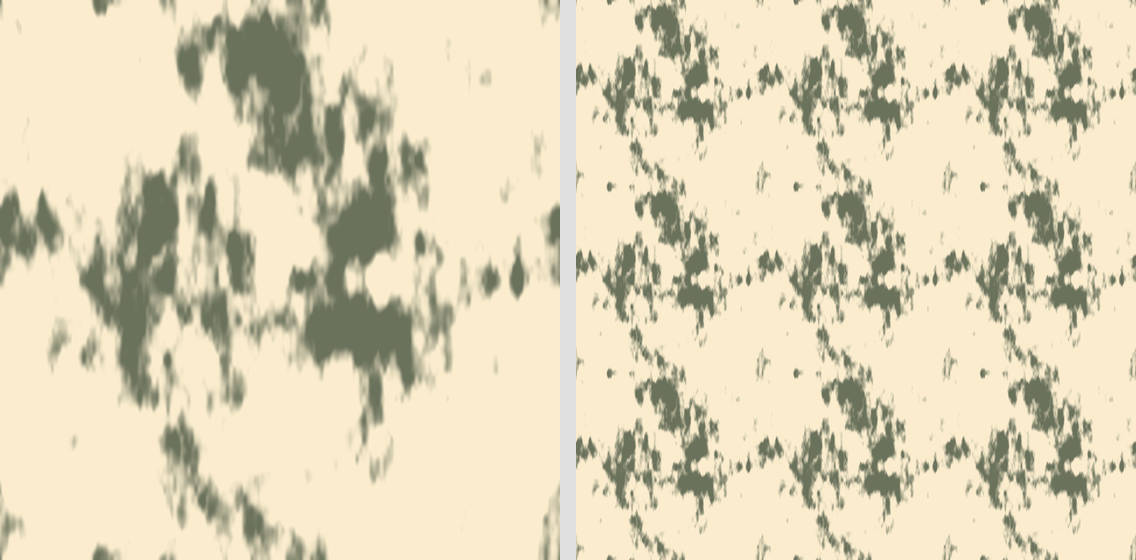
Left, the tile; right, the same tile 3 across and 3 down.
Reproduce this texture procedurally as a Shadertoy shader.

```glsl
// Weathered paint: ragged grey-green patches with upright, feathery streaks on cream.
// Wrapping value noise sets the patches, finer stretched noise frays their edges,
// and a soft threshold turns the sum into paint. All lattices repeat on the canvas.

#define CREAM vec3(0.980, 0.926, 0.804)
#define MOSS vec3(0.418, 0.447, 0.360)
#define PATCH_CELLS ivec2(6, 5)
#define STREAK_CELLS ivec2(40, 14)
#define PATCH_GAIN 0.56
#define STREAK_GAIN 0.55
#define FRAYING 0.48
#define PAINT_START 0.540
#define PAINT_FULL 0.730
#define SEED 7

// Integer hash of a lattice point, from 0 to 1
float hash(ivec2 cell, int seed) {
    uint h = uint(cell.x) * 374761393u + uint(cell.y) * 668265263u
           + uint(seed) * 2246822519u;
    h = (h ^ (h >> 15)) * 2654435761u;
    h = (h ^ (h >> 13)) * 3266489917u;
    h ^= h >> 16;
    return float(h & 65535u) / 65535.0;
}

// Wrapped lattice value; the right half opposes the left to keep coverage steady
float latticeValue(ivec2 cell, ivec2 cells, int seed) {
    cell = ivec2(cell.x % cells.x, cell.y % cells.y);
    int halfWidth = cells.x / 2;
    if (cell.x < halfWidth) return hash(cell, seed);
    ivec2 partner = ivec2(cell.x - halfWidth, (cell.y + cells.y / 2) % cells.y);
    return 1.0 - hash(partner, seed);
}

// Value noise that repeats once per canvas
float tileNoise(vec2 uv, ivec2 cells, int seed) {
    vec2 p = uv * vec2(cells);
    ivec2 cell = ivec2(floor(p));
    vec2 blend = smoothstep(0.0, 1.0, fract(p));
    float lower = mix(latticeValue(cell, cells, seed),
                      latticeValue(cell + ivec2(1, 0), cells, seed), blend.x);
    float upper = mix(latticeValue(cell + ivec2(0, 1), cells, seed),
                      latticeValue(cell + ivec2(1, 1), cells, seed), blend.x);
    return mix(lower, upper, blend.y);
}

// Three octaves of wrapping noise, normalised to 0..1
float tileFbm(vec2 uv, ivec2 cells, float gain, int seed) {
    float sum = 0.0, total = 0.0, weight = 1.0;
    for (int octave = 0; octave < 3; octave++) {
        sum += weight * tileNoise(uv, cells, seed + octave);
        total += weight;
        weight *= gain;
        cells *= 2;
    }
    return sum / total;
}

void mainImage(out vec4 fragColor, in vec2 fragCoord) {
    vec2 uv = fract(fragCoord / iResolution.xy);

    // Broad patches, frayed by narrow upright streaks
    float patches = tileFbm(uv, PATCH_CELLS, PATCH_GAIN, SEED);
    float streaks = tileFbm(uv, STREAK_CELLS, STREAK_GAIN, SEED + 10);
    float density = patches + FRAYING * (streaks - 0.5);

    // Soft threshold from bare ground to full paint
    float paint = smoothstep(PAINT_START, PAINT_FULL, density);
    fragColor = vec4(mix(CREAM, MOSS, paint), 1.0);
}
```
